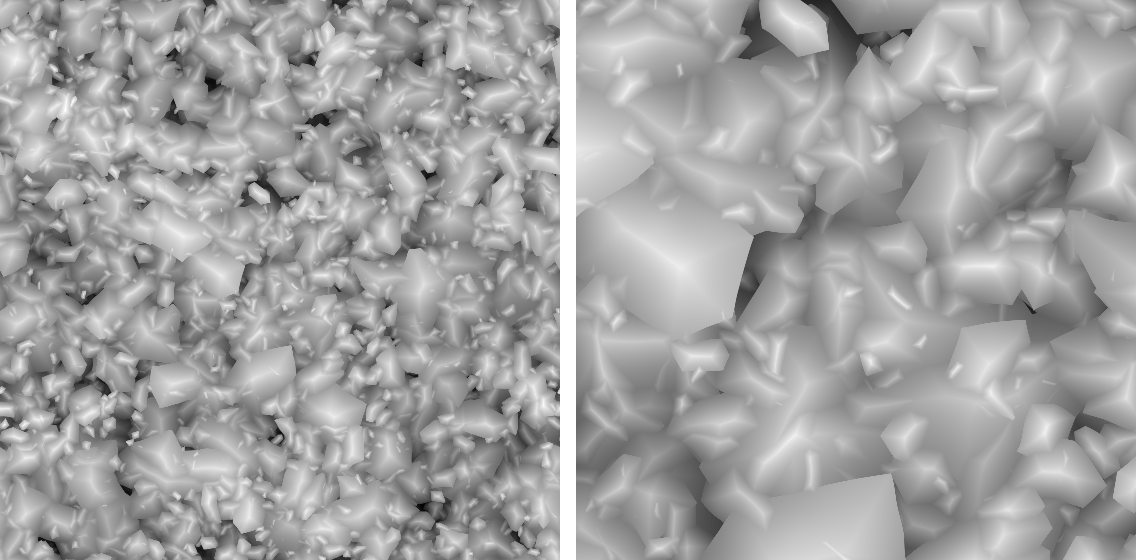
Left, the full canvas; right, a detail of the centre.
Write a Shadertoy shader that draws this texture.

```glsl
const float TAU = 6.2831853;

// Four random values in 0..1 for a cell, a layer and an item
vec4 random4(ivec2 cell, int layer, int item) {
    uvec4 v = uvec4(ivec4(cell, layer, item)) * 1664525u + 1013904223u;
    v.x += v.y * v.w; v.y += v.z * v.x; v.z += v.x * v.y; v.w += v.y * v.z;
    v ^= v >> 16u;
    v.x += v.y * v.w; v.y += v.z * v.x; v.z += v.x * v.y; v.w += v.y * v.z;
    return vec4(v >> 8u) / 16777216.0;
}

// Value noise that wraps after a whole number of cells
vec2 wrapNoise(vec2 uv, int cells, int seed) {
    vec2 p = uv * float(cells);
    ivec2 c = ivec2(floor(p)) + cells;
    vec2 f = fract(p);
    f = f * f * (3.0 - 2.0 * f);
    ivec2 a = c % cells;
    ivec2 b = (c + 1) % cells;
    vec2 low = mix(random4(a, seed, 0).xy, random4(ivec2(b.x, a.y), seed, 0).xy, f.x);
    vec2 high = mix(random4(ivec2(a.x, b.y), seed, 0).xy, random4(b, seed, 0).xy, f.x);
    return mix(low, high, f.y);
}

// Height of one roof-shaped stone: two parallel faces make the ridge,
// four random faces close its ends
float stoneHeight(vec2 p, ivec2 cell, int layer, int item, float blur) {
    vec4 shape = random4(cell, layer, item + 10);
    vec4 look = random4(cell, layer, item + 20);
    float radius = mix(0.48, 0.8, shape.x);
    float halfWidth = radius * mix(0.42, 0.68, shape.y);
    float turn = TAU * shape.z;
    float inside = 1.0;
    for (int i = 0; i < 6; i++) {
        vec4 face = random4(cell, layer, 100 + item * 10 + i);
        bool isSide = i % 3 == 0;
        float angle = turn + TAU / 6.0 * (float(i) + (isSide ? 0.0 : 0.7 * (face.x - 0.5)));
        float reach = isSide ? halfWidth : mix(halfWidth, radius, face.y);
        inside = min(inside, reach - dot(p, vec2(cos(angle), sin(angle))));
    }
    float slope = pow(1.0 - clamp(inside / halfWidth, 0.0, 1.0), 0.78);
    float tiltAngle = TAU * look.z;
    float tilt = 0.13 * dot(p, vec2(cos(tiltAngle), sin(tiltAngle))) / radius;
    float top = mix(0.44, 0.93, look.x);
    float drop = mix(0.3, 0.45, look.y);
    return (top - drop * slope + tilt) * smoothstep(0.0, blur, inside);
}

// Highest stone of a wrapped grid with several stones in each cell
float stoneLayer(vec2 uv, int cells, int perCell, float share, float blur) {
    vec2 p = uv * float(cells);
    ivec2 base = ivec2(floor(p));
    float height = 0.0;
    for (int y = -1; y <= 1; y++)
    for (int x = -1; x <= 1; x++)
    for (int item = 0; item < perCell; item++) {
        ivec2 cell = base + ivec2(x, y);
        ivec2 wrapped = (cell + 2 * cells) % cells;
        vec4 place = random4(wrapped, cells, item);
        vec2 offset = p - vec2(cell) - mix(vec2(0.1), vec2(0.9), place.xy);
        if (place.z > share || dot(offset, offset) > 1.2) continue;
        height = max(height, stoneHeight(offset, wrapped, cells, item, blur * float(cells)));
    }
    return height;
}

void mainImage(out vec4 fragColor, in vec2 fragCoord) {
    vec2 uv = fragCoord / iResolution.xy;
    float blur = 1.3 / iResolution.y;

    // Slight bending of ridges and faces
    vec2 bent = uv + 0.009 * (wrapNoise(uv, 24, 1) - 0.5)
                   + 0.003 * (wrapNoise(uv, 60, 2) - 0.5);

    // Deep gaps with fine rubble, then stones from large to small
    float height = 0.06 + 0.16 * wrapNoise(uv, 110, 3).x;
    height = max(height, stoneLayer(bent, 9, 2, 1.0, blur));
    height = max(height, stoneLayer(bent, 13, 2, 1.0, blur));
    height = max(height, stoneLayer(bent, 19, 2, 0.95, blur));
    height = max(height, stoneLayer(bent, 28, 1, 0.85, blur));
    height = max(height, stoneLayer(bent, 46, 1, 0.3, blur));

    // Broad hollows and rises
    float relief = wrapNoise(uv, 4, 4).x + wrapNoise(uv, 8, 5).y - 1.0;
    height += 0.1 * relief;

    fragColor = vec4(vec3(clamp(height, 0.0, 1.0)), 1.0);
}
```
